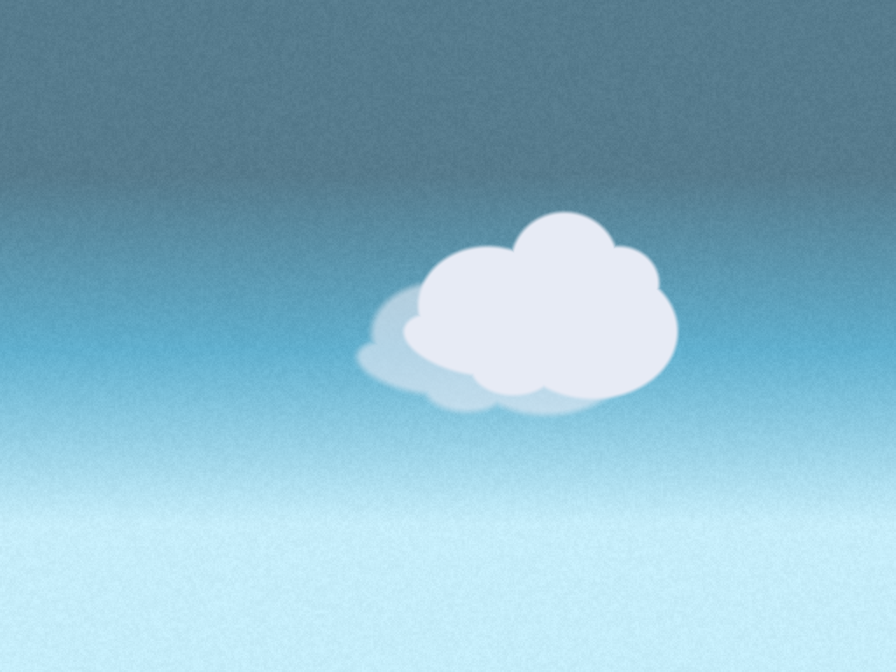
A WebGL 2 fragment shader for this background:

```glsl
#version 300 es
precision highp float;

uniform vec2 u_resolution;
out vec4 fragColor;

float hash(vec2 p) {
  vec3 q = fract(vec3(p.xyx) * 0.1031);
  q += dot(q, q.yzx + 33.33);
  return fract((q.x + q.y) * q.z);
}

float valueNoise(vec2 p) {
  vec2 cell = floor(p), f = fract(p);
  f = f * f * (3.0 - 2.0 * f);
  return mix(mix(hash(cell), hash(cell + vec2(1, 0)), f.x),
             mix(hash(cell + vec2(0, 1)), hash(cell + vec2(1, 1)), f.x), f.y);
}

// Approximate signed distance to an ellipse
float ellipse(vec2 p, vec2 radii) {
  float k = length(p / radii);
  return k * (k - 1.0) / max(length(p / (radii * radii)), 1e-4);
}

// Union of the cloud's lobes
float cloud(vec2 p) {
  float d = ellipse(p - vec2(0.726, 0.545), vec2(0.104, 0.0885));
  d = min(d, ellipse(p - vec2(0.840, 0.608), vec2(0.080, 0.0764)));
  d = min(d, ellipse(p - vec2(0.920, 0.578), vec2(0.061, 0.0556)));
  d = min(d, ellipse(p - vec2(0.882, 0.507), vec2(0.1267, 0.1007)));
  d = min(d, ellipse(p - vec2(0.764, 0.455), vec2(0.064, 0.0434)));
  vec2 tilted = mat2(0.97, 0.242, -0.242, 0.97) * (p - vec2(0.694, 0.488));
  return min(d, ellipse(tilted, vec2(0.0955, 0.0434)));
}

vec3 sky(float y) {
  vec3 haze = vec3(0.775, 0.93, 0.98);
  vec3 blue = vec3(0.38, 0.69, 0.81);
  vec3 slate = vec3(0.34, 0.485, 0.555);
  vec3 color = mix(haze, blue, clamp((y - 0.22) / 0.26, 0.0, 1.0));
  return mix(color, slate, clamp((y - 0.48) / 0.26, 0.0, 1.0));
}

void main() {
  vec2 p = gl_FragCoord.xy / u_resolution.y;
  vec3 color = sky(p.y);

  // Fine grain over the sky
  color += 0.025 * (valueNoise(p * 190.0) - 0.5);
  color += 0.025 * (hash(floor(p * 384.0)) - 0.5);

  // Translucent, flattened cloud behind
  vec3 cloudColor = vec3(0.905, 0.92, 0.96);
  vec2 behind = vec2(p.x + 0.0694, 0.4097 + (p.y - 0.3854) / 0.87);
  color = mix(color, cloudColor, 0.62 * smoothstep(0.009, -0.009, cloud(behind)));

  // Front cloud
  float edge = max(0.0045, 0.75 / u_resolution.y);
  color = mix(color, cloudColor, smoothstep(edge, -edge, cloud(p)));

  fragColor = vec4(color, 1.0);
}
```
